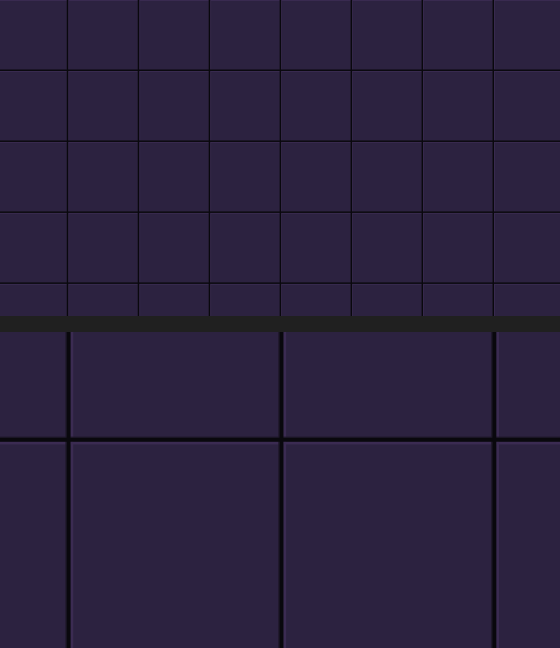
Top, the full canvas; bottom, a detail of the centre.
Reproduce this pattern procedurally as a Shadertoy shader.

```glsl
// Square dark violet tiles parted by thin near-black grooves.
// Each tile has a lit top and left edge and a shaded bottom and right edge,
// drawn as exact box coverage around the nearest groove on each axis.

#define PITCH 0.22455               // tile size, in canvas heights
#define ORIGIN vec2(0.0015, -0.0021) // groove crossing, from top centre
#define GROOVE 0.0042               // groove width
#define LIGHT_EDGE 0.0028           // lit edge width
#define SHADE_EDGE 0.0012           // shaded edge width
#define TILE_COLOR vec3(0.172, 0.133, 0.250)
#define LIGHT_COLOR vec3(0.230, 0.170, 0.320)
#define SHADE_COLOR vec3(0.110, 0.085, 0.150)
#define GROOVE_COLOR vec3(0.035, 0.032, 0.050)

// Share of a pixel at d, on each axis, lying between two edges
vec2 bandCoverage(vec2 d, float start, float end, float pixel) {
    vec2 low = max(d - 0.5 * pixel, vec2(start));
    vec2 high = min(d + 0.5 * pixel, vec2(end));
    return clamp((high - low) / pixel, 0.0, 1.0);
}

// Joins the vertical and horizontal bands
float unite(vec2 band) {
    return 1.0 - (1.0 - band.x) * (1.0 - band.y);
}

void mainImage(out vec4 fragColor, in vec2 fragCoord) {
    float pixel = 1.0 / iResolution.y;

    // x runs right from the centre, y runs down from the top
    vec2 p = vec2(fragCoord.x - 0.5 * iResolution.x,
                  iResolution.y - fragCoord.y) * pixel - ORIGIN;

    // Signed offset from the nearest groove on each axis
    vec2 d = p - PITCH * floor(p / PITCH + 0.5);

    float rim = 0.5 * GROOVE;
    float light = unite(bandCoverage(d, rim, rim + LIGHT_EDGE, pixel));
    float shade = unite(bandCoverage(d, -rim - SHADE_EDGE, -rim, pixel));
    float groove = unite(bandCoverage(d, -rim, rim, pixel));

    // Layer the bevel, then the groove over it
    vec3 color = mix(TILE_COLOR, LIGHT_COLOR, light);
    color = mix(color, SHADE_COLOR, shade);
    color = mix(color, GROOVE_COLOR, groove);
    fragColor = vec4(color, 1.0);
}
```
